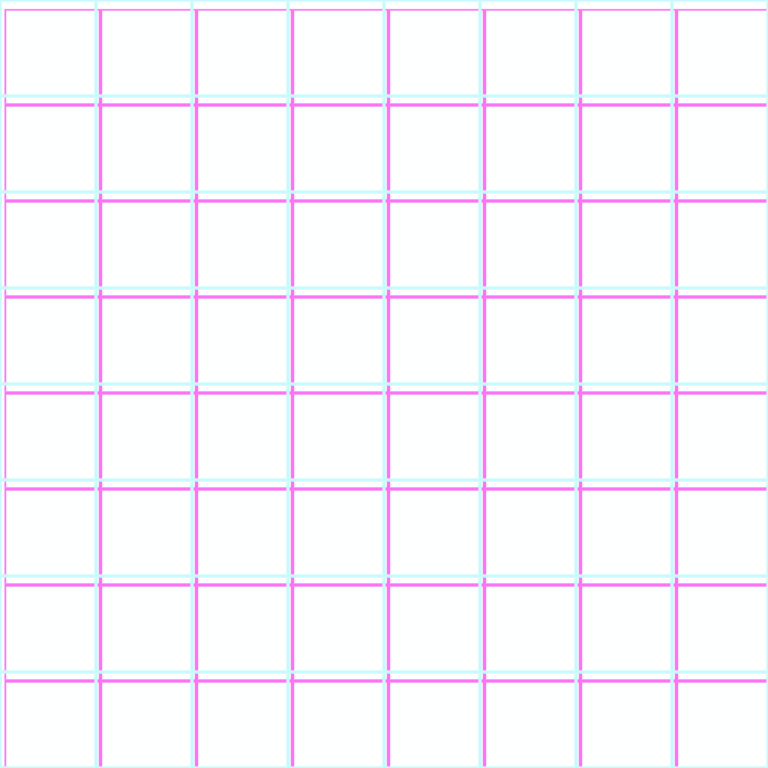
Write a Shadertoy shader that draws this pattern.

```glsl
// Two overlaid square grids on near-white paper: pink rules, shifted right and
// down, lie beneath cyan rules aligned to the canvas. Each rule is a repeated
// distance to a cell border; the pink sheet is cut at its first rules.

const float CELLS = 8.0;                        // repeats across and down
const float HALF_WIDTH = 0.0176;                // half a rule, in cells
const float SOFTNESS = 0.83;                    // edge blur, in output pixels
const vec2 PINK_SHIFT = vec2(3.0, 6.0) / 64.0;  // right and down, in cells

const vec3 PAPER = vec3(0.995, 1.0, 1.0);
const vec3 PINK  = vec3(0.99, 0.45, 0.97);
const vec3 CYAN  = vec3(0.79, 0.98, 1.0);

// Distance on each axis to the nearest whole number
vec2 borderDistance(vec2 p) {
    return abs(fract(p + 0.5) - 0.5);
}

// Coverage of the horizontal and vertical rules of a unit grid
float gridMask(vec2 p, float halfWidth, float blur) {
    vec2 d = borderDistance(p);
    vec2 rules = 1.0 - smoothstep(halfWidth - blur, halfWidth + blur, d);
    return max(rules.x, rules.y);
}

// Coverage of the quadrant where both coordinates are positive
float quadrantMask(vec2 p, float blur) {
    vec2 inside = smoothstep(-blur, blur, p);
    return inside.x * inside.y;
}

void mainImage(out vec4 fragColor, in vec2 fragCoord) {
    // Cell coordinates measured from the top left corner
    vec2 uv = fragCoord / iResolution.xy;
    vec2 cell = CELLS * vec2(uv.x, 1.0 - uv.y);
    float blur = SOFTNESS * CELLS / min(iResolution.x, iResolution.y);

    // Shifted lower sheet, cut through the middle of its first rules
    vec2 pinkCell = cell - PINK_SHIFT;
    float pink = gridMask(pinkCell, HALF_WIDTH, blur) * quadrantMask(pinkCell, blur);

    // Opaque upper grid interrupts the pink rules
    float cyan = gridMask(cell, HALF_WIDTH, blur);

    vec3 color = mix(PAPER, PINK, pink);
    color = mix(color, CYAN, cyan);
    fragColor = vec4(color, 1.0);
}
```
